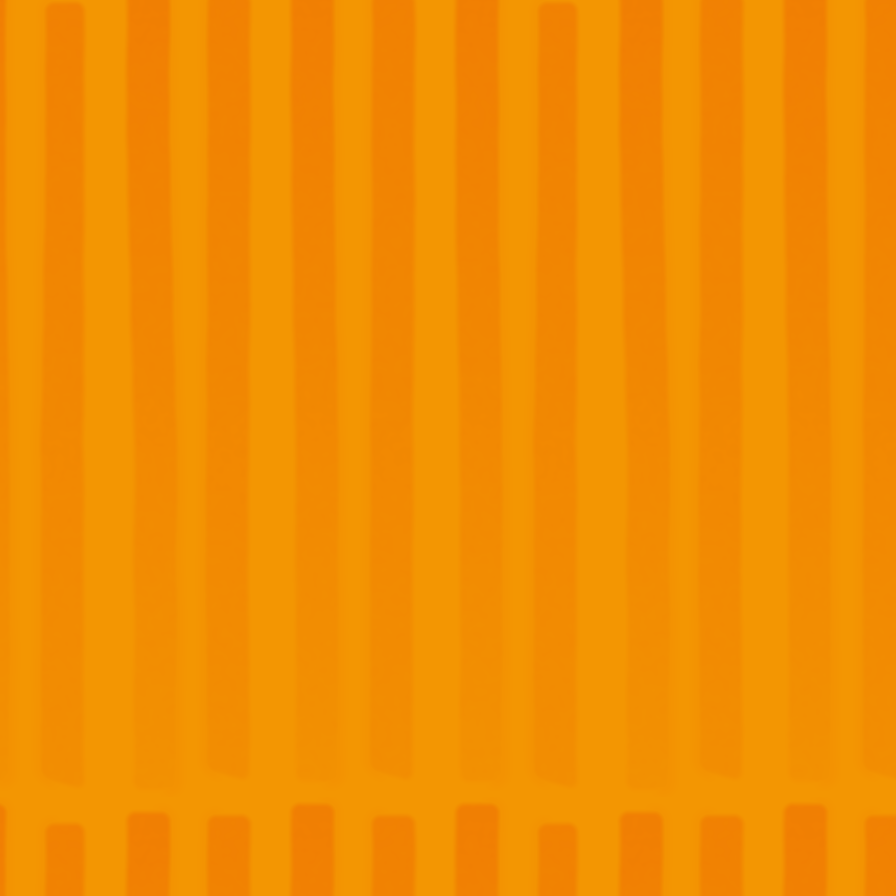
Write a WebGL 1 fragment shader that draws this pattern.

```glsl
precision highp float;

// Soft orange bars on a lighter orange ground, in a tile six bars wide.
// Each bar is a rounded box that drifts sideways and fades towards its foot;
// alternate bars, and the first pair of each tile, differ in place and fade.

uniform vec2 u_resolution;

// Lengths are in pitches, the spacing between bars.
const float PITCHES_ACROSS = 10.909;
const vec2 TILE = vec2(6.0, 10.0);
const float FIRST_CENTRE = 0.788;
const float WRAP_MARGIN = 0.3;
const float HALF_WIDTH = 0.262;
const float CORNER_RADIUS = 0.11;
const float EDGE_SOFTNESS = 0.05;
const float EDGE_WOBBLE = 0.02;
const float FOOT_SLANT = 0.26;
const float PAIR_SHIFT = 0.1;
const float HALO_WIDTH = 0.15;
const float HALO_STRENGTH = 0.16;
const float MOTTLE = 0.07;
const vec3 GROUND = vec3(0.953, 0.588, 0.008);
const vec3 DEEP = vec3(0.943, 0.498, 0.010);

vec2 hashGradient(vec2 cell) {
  float h = fract(sin(dot(cell, vec2(127.1, 311.7))) * 43758.5);
  float angle = 6.2832 * h;
  return vec2(cos(angle), sin(angle));
}

float gradientNoise(vec2 p) {
  vec2 i = floor(p);
  vec2 f = p - i;
  vec2 w = f * f * f * (f * (f * 6.0 - 15.0) + 10.0);
  float a = dot(hashGradient(i), f);
  float b = dot(hashGradient(i + vec2(1.0, 0.0)), f - vec2(1.0, 0.0));
  float c = dot(hashGradient(i + vec2(0.0, 1.0)), f - vec2(0.0, 1.0));
  float d = dot(hashGradient(i + vec2(1.0, 1.0)), f - vec2(1.0, 1.0));
  return mix(mix(a, b, w.x), mix(c, d, w.x), w.y);
}

float roundedBox(vec2 p, vec2 halfSize, float radius) {
  vec2 q = abs(p) - halfSize + radius;
  return length(max(q, 0.0)) + min(max(q.x, q.y), 0.0) - radius;
}

void main() {
  // Pitch coordinates, with y running down from the top edge.
  float pixel = PITCHES_ACROSS / u_resolution.y;
  vec2 p = vec2(gl_FragCoord.x, u_resolution.y - gl_FragCoord.y) * pixel;

  // Place within the tile, then within one bar.
  float x = p.x - FIRST_CENTRE;
  float column = floor(x + 0.5);
  float bar = mod(column + 0.5, TILE.x) - 0.5;
  float odd = mod(bar, 2.0);
  float firstPair = 1.0 - step(1.5, bar);
  float y = mod(p.y + WRAP_MARGIN, TILE.y) - WRAP_MARGIN;
  vec2 local = vec2(x - column, y);
  vec2 tilePos = vec2(bar + local.x, y);

  // Even bars lean left and odd bars lean right on the way down.
  float lean = smoothstep(1.5, 6.0, y);
  float footShift = mix(-0.022, 0.075, odd) * (1.0 + 0.45 * firstPair);
  local.x -= mix(0.02 * odd, footShift, lean);
  local.x += EDGE_WOBBLE * gradientNoise(vec2(bar * 7.3, y * 1.4));

  // Uneven ends; even bars have a slanted foot.
  float top = mix(-0.07, -0.21, odd) + PAIR_SHIFT * firstPair;
  float foot = mix(9.44, 9.52, odd) + PAIR_SHIFT * firstPair;
  foot += FOOT_SLANT * local.x * (1.0 - odd);
  float halfWidth = HALF_WIDTH - 0.025 * firstPair * (1.0 - odd) * (1.0 - lean);
  vec2 fromCentre = vec2(local.x, y - 0.5 * (top + foot));
  vec2 halfSize = vec2(halfWidth, 0.5 * (foot - top));
  float dist = roundedBox(fromCentre, halfSize, CORNER_RADIUS);
  float soft = max(EDGE_SOFTNESS, pixel);
  float body = 1.0 - smoothstep(-soft, soft, dist);

  // Faint bleed on the side towards which the bar leans.
  float side = smoothstep(0.0, 0.2, local.x * (2.0 * odd - 1.0));
  float halo = HALO_STRENGTH * side * (1.0 - smoothstep(0.0, HALO_WIDTH, dist));

  // Fade down the bar, with a light mottle.
  float strength = mix(0.90 - 0.055 * y, 1.0 - 0.08 * y, odd);
  float grain = gradientNoise(tilePos * 9.0) + 0.6 * gradientNoise(tilePos * 3.1);
  strength += MOTTLE * grain;
  float ink = clamp(max(body * strength, halo), 0.0, 1.0);

  gl_FragColor = vec4(mix(GROUND, DEEP, ink), 1.0);
}
```
